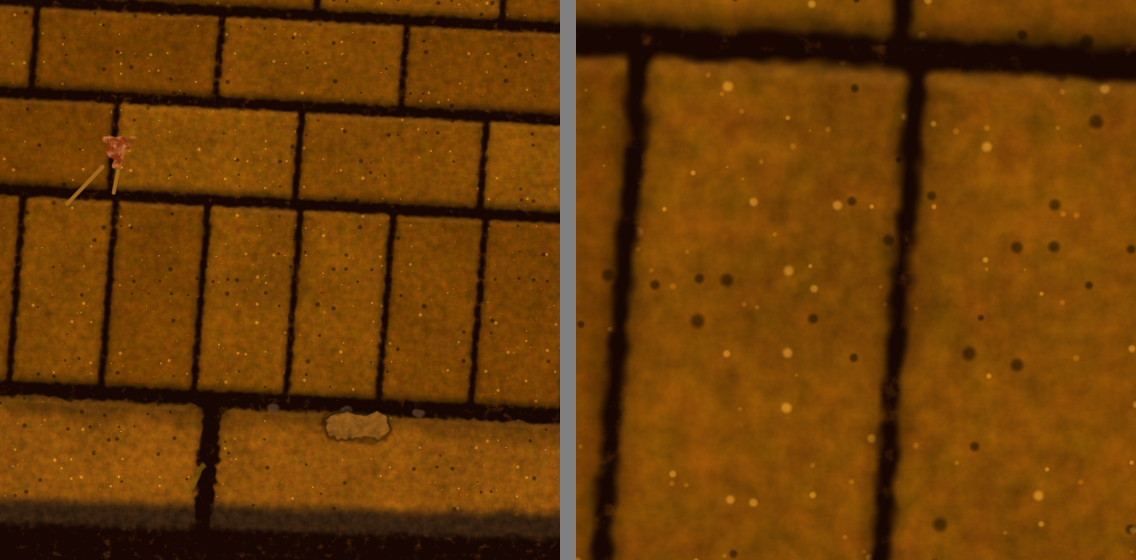
Left, the full canvas; right, a detail of the centre.
A WebGL 1 fragment shader for this texture:

```glsl
precision highp float;
uniform vec2 u_resolution;

vec2 hash2(vec2 p) {
  p = vec2(dot(p, vec2(127.1, 311.7)), dot(p, vec2(269.5, 183.3)));
  return fract(sin(p) * 43758.55);
}

float corner(vec2 cell, vec2 f, vec2 o) {
  return dot(hash2(cell + o) * 2.0 - 1.0, f - o);
}

float gradientNoise(vec2 p) {
  vec2 i = floor(p), f = fract(p);
  vec2 w = f * f * f * (f * (f * 6.0 - 15.0) + 10.0);
  float low = mix(corner(i, f, vec2(0.0)), corner(i, f, vec2(1.0, 0.0)), w.x);
  float high = mix(corner(i, f, vec2(0.0, 1.0)), corner(i, f, vec2(1.0)), w.x);
  return mix(low, high, w.y);
}

float fbm(vec2 p) {
  float sum = 0.0, amp = 0.6;
  for (int i = 0; i < 4; i++) {
    sum += amp * gradientNoise(p);
    p = p * 2.1 + 17.3;
    amp *= 0.55;
  }
  return sum;
}

float roundBox(vec2 p, vec2 halfSize, float r) {
  vec2 q = abs(p) - halfSize + r;
  return length(max(q, 0.0)) + min(max(q.x, q.y), 0.0) - r;
}

float segment(vec2 p, vec2 a, vec2 b) {
  vec2 ab = b - a;
  return length(p - a - ab * clamp(dot(p - a, ab) / dot(ab, ab), 0.0, 1.0));
}

// Scattered soft dots, at most one per cell
float specks(vec2 p, float cells, float density) {
  vec2 id = floor(p * cells), rnd = hash2(id + cells);
  float r = 0.1 + 0.16 * rnd.y;
  float d = length(fract(p * cells) - 0.3 - 0.4 * hash2(id + 5.7));
  return step(rnd.x, density) * smoothstep(r, r * 0.3, d);
}

void main() {
  vec2 p = gl_FragCoord.xy / u_resolution;
  float coarse = fbm(p * 9.0), grain = fbm(p * 65.0), chip = gradientNoise(p * 75.0);

  // Tilted paving coordinates, y runs downward
  float down = 1.0 - p.y - 0.05 * p.x;
  vec2 q = vec2(p.x + 0.08 * down, down);
  q += 0.003 * vec2(gradientNoise(p * 22.0), gradientNoise(p * 20.0 + 40.0));

  // Courses: running bond, upright bricks, then kerb
  float top = -0.17, height = 0.17, pitch = 0.33, shift = 0.235;
  if (q.y > 0.0) { top = 0.0; height = 0.164; shift = 0.068; }
  if (q.y > 0.164) { top = 0.164; height = 0.175; shift = 0.223; }
  if (q.y > 0.339) { top = 0.339; height = 0.35; pitch = 0.165; shift = 0.07; }
  float kerb = step(0.689, q.y);
  if (kerb > 0.5) { top = 0.689; height = 0.28; pitch = 0.9; shift = 0.436; }

  float along = (q.x - shift) / pitch;
  vec2 rnd = hash2(vec2(floor(along) + 3.0, top * 50.0));
  vec2 local = vec2((fract(along) - 0.5) * pitch, q.y - top - height * 0.5);
  vec2 halfSize = vec2(pitch, height) * 0.5 - mix(vec2(0.0045, 0.0085), vec2(0.016, 0.017), kerb);
  float d = roundBox(local, halfSize, mix(0.007, 0.022, kerb));
  d += chip * mix(0.0045, 0.008, kerb) + kerb * 0.012 * coarse;

  // Stone surface with per-brick tone, grain, pits and pale grit
  vec3 stone = mix(vec3(0.425, 0.225, 0.008), vec3(0.53, 0.305, 0.025), rnd.x);
  stone = mix(stone, vec3(0.54, 0.305, 0.04), kerb);
  stone *= 1.0 + 0.28 * coarse + 0.4 * grain;
  stone += vec3(0.03, -0.02, 0.01) * gradientNoise(p * 48.0 + 9.0);
  stone *= 1.0 - 0.45 * specks(p + 0.37, 42.0, 0.13);
  stone += vec3(0.24, 0.19, 0.09) * specks(p, 58.0, 0.08);
  stone += vec3(0.13, 0.09, 0.03) * specks(p + 0.71, 95.0, 0.07);

  // Lit upper edge and shaded lower edge
  float fromTop = local.y + halfSize.y, fromBottom = halfSize.y - local.y;
  stone += vec3(0.14, 0.10, 0.05) * smoothstep(0.010, 0.003, abs(fromTop - 0.004)) * (0.55 + chip);
  stone *= 1.0 - 0.3 * smoothstep(0.022, 0.0, fromBottom);
  stone *= 1.0 - 0.22 * smoothstep(-0.014, 0.0, d);

  // Worn kerb crown and its shadowed front face
  float rim = 0.893 - 0.025 * p.x + 0.012 * coarse;
  float frontFace = kerb * smoothstep(-0.015, 0.014, q.y - rim);
  stone *= 1.0 - kerb * 0.28 * smoothstep(0.055, 0.0, fromTop + 0.05 * coarse);
  stone = mix(stone, vec3(0.21, 0.125, 0.055) * (1.0 + 0.7 * grain), frontFace);

  // Soil in the joints and below the kerb
  vec3 soil = mix(vec3(0.09, 0.025, 0.008), vec3(0.27, 0.13, 0.02), smoothstep(0.05, 0.5, grain + 0.4 * coarse));
  vec3 color = mix(soil, stone, smoothstep(0.003, -0.005, d));
  color = mix(color, soil, smoothstep(-0.008, 0.01, q.y - rim - 0.042 + 0.01 * chip));

  // Pebbles along the kerb joint
  for (int i = 0; i < 3; i++) {
    vec2 center = vec2(0.488 + 0.13 * float(i), 0.272 - 0.005 * float(i));
    float pebble = length((p - center) * vec2(0.8, 1.2)) + 0.004 * chip;
    color = mix(color, vec3(0.34, 0.23, 0.15), 0.8 * smoothstep(0.012, 0.006, pebble));
  }
  float slab = roundBox(p - vec2(0.638, 0.239), vec2(0.057, 0.022), 0.02) + 0.012 * chip;
  color *= 1.0 - 0.45 * smoothstep(0.012, 0.0, abs(slab));
  color = mix(color, vec3(0.52, 0.32, 0.09) * (1.0 + 0.5 * grain), smoothstep(0.002, -0.004, slab));

  // Dry leaf, its stalks, and a sprig in the kerb joint
  float stalks = min(segment(p, vec2(0.183, 0.702), vec2(0.120, 0.636)),
                     segment(p, vec2(0.216, 0.720), vec2(0.203, 0.656)));
  color = mix(color, vec3(0.62, 0.40, 0.10), smoothstep(0.005, 0.002, stalks));
  vec2 leafPos = p - vec2(0.208, 0.728);
  float leaf = max(abs(leafPos.x) - 0.016 - 0.4 * leafPos.y, abs(leafPos.y) - 0.028) + 0.018 * chip;
  vec3 leafColor = mix(vec3(0.50, 0.19, 0.05), vec3(0.76, 0.46, 0.24), smoothstep(-0.2, 0.3, grain));
  color = mix(color, leafColor, smoothstep(0.003, -0.003, leaf));
  float sprig = segment(p, vec2(0.362, 0.168), vec2(0.338, 0.122)) + 0.007 * chip;
  color = mix(color, vec3(0.46, 0.33, 0.03), 0.75 * smoothstep(0.007, 0.002, sprig));

  gl_FragColor = vec4(clamp(color, 0.0, 1.0), 1.0);
}
```
